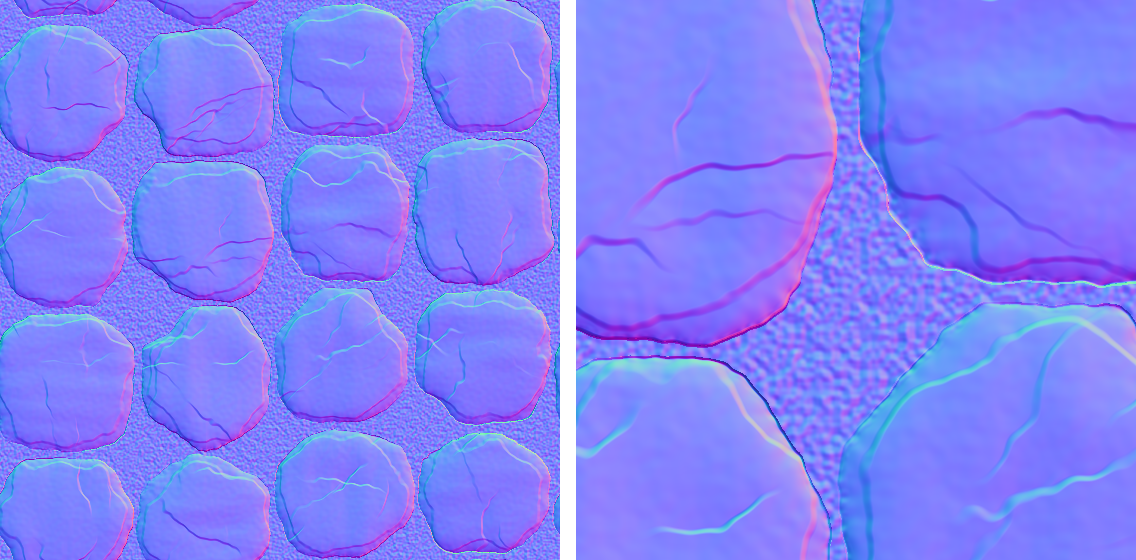
Left: the whole. Right: its middle third, enlarged.
Give the GLSL for this texture map, as a three.js fragment shader.

```glsl
// Tangent-space normal map of a four by four field of worn cobbles set in gritty mortar.
varying vec2 vUv;

#define GRID 4.0                  // stones across and down
#define JITTER vec2(0.07, 0.13)   // wander of the joints, in cells
#define GAP vec2(0.020, 0.026)    // half joint width, in cells
#define CHAMFER 0.24              // mean corner cut
#define RIM_HEIGHT 0.020          // steep lip of each stone
#define RIM_WIDTH 0.030
#define DOME 0.026                // broad rounding of each stone
#define CRACK_DEPTH 0.011
#define CRACK_WIDTH 0.022
#define CRACKS 4
#define GRAIN 0.0065              // mortar roughness
#define STEP 0.005                // slope sampling distance, in cells

vec2 hash2(vec2 p) {
  p = vec2(dot(p, vec2(127.1, 311.7)), dot(p, vec2(269.5, 183.3)));
  return fract(sin(p) * 43758.5);
}

float corner(vec2 lattice, vec2 offset, float period) {
  return dot(hash2(mod(lattice, period)) * 2.0 - 1.0, offset);
}

// Gradient noise that repeats after the given period
float noise(vec2 p, float period) {
  vec2 i = floor(p), f = p - i;
  vec2 u = f * f * f * (f * (f * 6.0 - 15.0) + 10.0);
  vec2 x = vec2(1.0, 0.0), y = vec2(0.0, 1.0);
  return mix(
    mix(corner(i, f, period), corner(i + x, f - x, period), u.x),
    mix(corner(i + y, f - y, period), corner(i + 1.0, f - 1.0, period), u.x), u.y);
}

float noise(vec2 p) { return noise(p, 256.0); }

float smoothMin(float a, float b, float k) {
  float h = max(k - abs(a - b), 0.0) / k;
  return min(a, b) - h * h * k * 0.25;
}

vec2 joint(vec2 id) { return JITTER * (hash2(mod(id, GRID) + 3.0) - 0.5); }

// Each column slides by its own amount
vec2 columnShift(float column) {
  return vec2(-0.036, -0.098 - 0.12 * cos(1.5708 * column - 0.75));
}

// Depth inside a stone outline with uneven cut corners and a chipped edge
float stoneDepth(vec2 p, vec2 halfSize, vec2 seed) {
  vec2 e = halfSize - abs(p);
  float cut = CHAMFER + 0.32 * noise(p * 1.6 + seed);
  float d = smoothMin(smoothMin(e.x, e.y, 0.08), (e.x + e.y - cut) * 0.707, 0.10);
  return d + 0.050 * noise(p * 3.0 + seed.yx) + 0.022 * noise(p * 9.0 + seed)
           + 0.009 * noise(p * 24.0 + seed);
}

// Ledges that drop sharply along a wandering line, then recover
float cracks(vec2 p, vec2 seed) {
  float drop = 0.0;
  for (int i = 0; i < CRACKS; i++) {
    vec2 s = seed + 7.3 * float(i + 1);
    vec2 r = hash2(s);
    float angle = 6.2832 * r.x;
    float side = dot(p, vec2(cos(angle), sin(angle))) - 0.36 * r.y
               + 0.20 * noise(p * 3.0 + s) + 0.035 * noise(p * 13.0 + s);
    float fade = smoothstep(-0.08, 0.25, noise(p * 2.2 + s.yx));
    drop += fade * smoothstep(0.0, CRACK_WIDTH, side) * exp(-7.0 * max(side, 0.0));
  }
  return CRACK_DEPTH * drop;
}

float stoneHeight(vec2 p, float d, vec2 seed) {
  vec2 r = hash2(seed);
  vec2 streak = r.x > 0.5 ? p : p.yx;
  float h = RIM_HEIGHT * (1.0 - exp(-d / RIM_WIDTH)) + DOME * (1.0 - exp(-d / 0.13));
  // Flaked shoulder just inside the rim
  h += 0.008 * smoothstep(0.0, 0.022, d - 0.045 - 0.14 * noise(p * 4.0 + seed));
  // Tilt, swells, bedding streaks and fine pitting
  h += 0.07 * dot(p, r.yx - 0.5) + 0.022 * noise(p * 2.0 + seed);
  h += 0.012 * noise(streak * vec2(1.5, 6.0) + seed) + 0.0014 * noise(p * 24.0 + seed.yx);
  return h - cracks(p, seed);
}

float height(vec2 cell) {
  vec2 base = floor(cell), local = vec2(0.0), seed = vec2(0.0);
  float depth = -1.0;
  for (int j = -1; j <= 1; j++) {
    for (int i = -1; i <= 1; i++) {
      vec2 id = base + vec2(float(i), float(j));
      vec2 lo = joint(id);
      vec2 hi = 1.0 + vec2(joint(id + vec2(1.0, 0.0)).x, joint(id + vec2(0.0, 1.0)).y);
      vec2 p = cell - id - columnShift(id.x) - 0.5 * (lo + hi);
      if (max(abs(p.x), abs(p.y)) > 0.66) continue;
      vec2 s = 40.0 + 60.0 * hash2(mod(id, GRID) + 11.0);
      float d = stoneDepth(p, 0.5 * (hi - lo) - GAP, s);
      if (d > depth) { depth = d; local = p; seed = s; }
    }
  }
  vec2 uv = cell / GRID;
  float mortar = GRAIN * (noise(uv * 180.0, 180.0) + 0.9 * noise(uv * 84.0, 84.0));
  if (depth <= 0.0) return mortar;
  return mortar * (1.0 - smoothstep(0.0, 0.02, depth)) 
       + stoneHeight(local, depth, seed) * smoothstep(-0.004, 0.006, depth);
}

void main() {
  vec2 cell = vUv * GRID;
  float h = height(cell);
  vec2 slope = vec2(height(cell + vec2(STEP, 0.0)), height(cell + vec2(0.0, STEP))) - h;
  vec3 normal = normalize(vec3(-slope / STEP, 1.0));
  gl_FragColor = vec4(normal * 0.5 + 0.5, 1.0);
}
```
